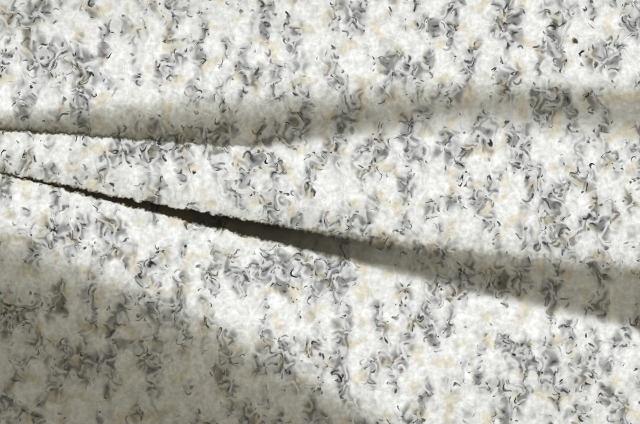
This texture is drawn by a WebGL 2 fragment shader. Its source:

```glsl
#version 300 es
precision highp float;

#define CURL_SCALE 44.0
#define CURL_WIDTH 0.10
#define CURL_INK 0.9
#define SMUDGE 0.42
#define WOOL_GRAIN 0.12
#define EDGE_FUZZ 0.004
#define LIT vec3(0.935, 0.94, 0.925)
#define SHADE vec3(0.57, 0.56, 0.505)
#define DEEP vec3(0.13, 0.12, 0.09)
#define CREAM vec3(0.95, 0.92, 0.86)
#define INK vec3(0.13, 0.13, 0.135)

uniform vec2 u_resolution;
out vec4 fragColor;

vec2 hash2(vec2 p) {
    vec3 q = fract(vec3(p.xyx) * vec3(0.1031, 0.1030, 0.0973));
    q += dot(q, q.yzx + 33.33);
    return fract((q.xx + q.yz) * q.zy);
}

float gradientDot(vec2 cell, vec2 offset) {
    float angle = 6.2832 * hash2(cell).x;
    return dot(vec2(cos(angle), sin(angle)), offset);
}

float noise(vec2 p) {
    p += 57.0;
    vec2 i = floor(p), f = fract(p);
    vec2 u = f * f * f * (f * (f * 6.0 - 15.0) + 10.0);
    vec2 e = vec2(1.0, 0.0);
    float low = mix(gradientDot(i, f), gradientDot(i + e, f - e), u.x);
    float high = mix(gradientDot(i + e.yx, f - e.yx), gradientDot(i + 1.0, f - 1.0), u.x);
    return 1.4 * mix(low, high, u.y);
}

// Upright clusters where dark yarn surfaces
float clump(vec2 p) {
    float n = noise(p * vec2(18.0, 10.0)) + 0.6 * noise(p * vec2(39.0, 24.0) + 9.0);
    return smoothstep(-0.35, 0.6, n + 0.3 * noise(p * 5.0 + 3.0));
}

// Scattered arcs of yarn, one candidate per cell
float curls(vec2 p, float scale, float seed, float density, float width) {
    vec2 g = p * scale, base = floor(g);
    float blur = 1.0 * scale / u_resolution.y, cover = 0.0;
    for (int j = -1; j <= 1; j++)
    for (int i = -1; i <= 1; i++) {
        vec2 cell = base + vec2(i, j);
        vec2 a = hash2(cell + seed), b = hash2(cell + seed + 71.0);
        vec2 center = cell + 0.5 + 0.6 * (a - 0.5);
        float present = step(b.x, density * clump(center / scale));
        float turn = 6.2832 * b.y, radius = 0.16 + 0.3 * a.y;
        vec2 q = mat2(cos(turn), sin(turn), -sin(turn), cos(turn)) * (g - center);
        float span = 0.3 + 1.2 * a.x * a.x;
        float angle = clamp(atan(q.x, q.y), -span, span);
        float d = length(q - radius * vec2(sin(angle), cos(angle)));
        float w = width * (0.5 + 1.1 * fract(7.0 * b.y)) * (1.0 - 0.4 * abs(angle) / span);
        float stroke = 1.0 - smoothstep(w - blur, w + blur, d);
        cover = max(cover, present * stroke * (0.35 + 0.65 * fract(9.0 * a.y)));
    }
    return cover;
}

// Light on the folds: 1 is lit, 0 is deepest
float foldLight(vec2 p) {
    float x = p.x, y = p.y, right = smoothstep(0.5, 1.2, x);
    float light = 1.0 - 0.13 * smoothstep(0.84, 0.98, y) * (1.0 - 0.7 * smoothstep(0.3, 1.2, x));

    // Upper crease, opening into a soft hollow
    float topA = 0.70 + 0.14 * x - 0.05 * x * x;
    float lowA = 0.692 - 0.07 * x + 0.10 * right;
    float softA = mix(0.004, 0.055, right);
    float hollow = 1.0 - smoothstep(mix(topA, lowA, 0.6), topA + 0.06, y);
    float aboveA = smoothstep(lowA - softA, lowA + softA, y);
    float slit = exp(-max(y - lowA, 0.0) / 0.009) * (1.0 - smoothstep(0.1, 0.7, x));
    light -= aboveA * (hollow * mix(0.50, 0.44, right) + 0.42 * slit);

    // Long lower crease under the middle roll
    float topB = 0.596 - 0.225 * x + 0.047 * x * x;
    float lowB = 0.592 - 0.265 * x + 0.015 * x * x;
    float softB = mix(0.004, 0.022, right);
    float pocket = (1.0 - smoothstep(topB - softB, topB + softB, y))
                 * smoothstep(lowB - softB, lowB + softB, y);
    float depth = mix(0.84, 0.56, smoothstep(0.55, 1.2, x));
    depth += 0.14 * exp(-max(topB - y, 0.0) / 0.02) * (1.0 - right);
    float underside = exp(-max(y - topB, 0.0) / 0.05);
    light -= mix(0.26 * underside * smoothstep(lowB - softB, topB, y), depth, pocket);

    // Lower roll turning away at the left
    float turnY = 0.44 - 0.40 * x - 0.13 * x * x * x;
    light -= 0.50 * (1.0 - smoothstep(turnY - 0.07, turnY + 0.09, y));
    light -= 0.09 * (1.0 - smoothstep(-0.25, 0.0, y - turnY));
    light -= 0.12 * (1.0 - smoothstep(0.0, 0.25, y)) * right;
    return clamp(light, 0.0, 1.0);
}

void main() {
    vec2 p = gl_FragCoord.xy / u_resolution.y;
    vec2 warp = vec2(noise(p * 33.0), noise(p * 33.0 + 40.0));
    float fuzz = noise(p * 85.0) + 0.5 * noise(p * 170.0);
    float light = foldLight(p + vec2(0.0, EDGE_FUZZ * (fuzz + 0.9 * warp.y)));

    // Felted base
    vec3 color = mix(DEEP, SHADE, smoothstep(0.0, 0.5, light));
    color = mix(color, LIT, smoothstep(0.4, 1.0, light));
    color = mix(color, CREAM * color, smoothstep(0.1, 0.6, noise(p * 24.0 + 13.0)));
    float ridge = abs(noise(p * 68.0 + 1.3 * warp));
    float grain = 0.6 * fuzz + 0.7 * (0.25 - ridge) + 0.5 * warp.x;
    color *= 1.0 + WOOL_GRAIN * grain;

    // Dark yarn: smudges below, curls on top
    vec2 bent = p + 0.009 * warp + 0.002 * vec2(fuzz, -fuzz);
    float cluster = clump(p);
    float speck = smoothstep(-0.35, 0.5, noise(p * vec2(58.0, 44.0) + 1.4 * warp));
    color *= 1.0 - SMUDGE * cluster * (0.25 + 0.75 * speck);
    float ink = curls(bent, CURL_SCALE, 3.0, 0.8, CURL_WIDTH);
    ink = max(ink, 0.9 * curls(bent, CURL_SCALE * 1.5, 29.0, 0.85, CURL_WIDTH * 1.3));
    ink *= CURL_INK * (0.85 + 0.6 * noise(p * 60.0 + 5.0)) * mix(0.6, 1.0, light);
    color = mix(color, INK * mix(0.8, 1.0, light), clamp(ink, 0.0, 1.0));

    // Pale loose fibres
    float fibre = curls(bent + 0.31, CURL_SCALE * 0.8, 83.0, 0.9, 0.05);
    color = mix(color, LIT * mix(0.45, 1.0, light), 0.35 * fibre);
    fragColor = vec4(clamp(color, 0.0, 1.0), 1.0);
}
```
